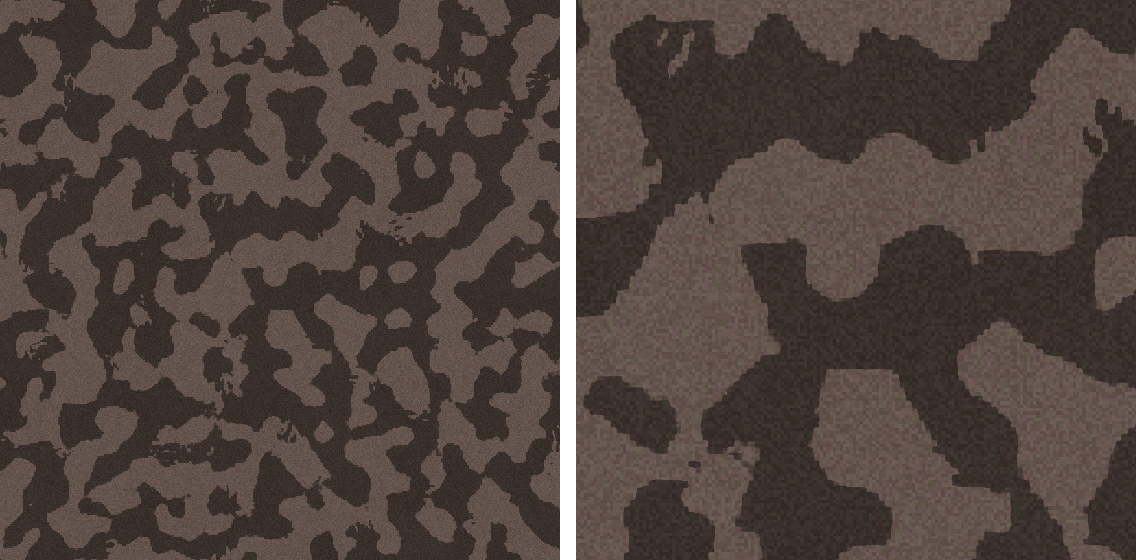
Left: the whole. Right: its middle third, enlarged.
Give the GLSL for this pattern, as a three.js fragment shader.

```glsl
// Two-tone woven camouflage: warped gradient noise is cut at a threshold
// into rounded blotches, with edges stepped on a thread grid, frayed in
// small ragged patches, and covered with fine coloured yarn grain.

varying vec2 vUv;

const vec3 DARK_CLOTH = vec3(0.222, 0.186, 0.170);
const vec3 LIGHT_CLOTH = vec3(0.390, 0.327, 0.300);
const float BLOTCH_FREQ = 15.0;     // blotch cells across the canvas
const float DETAIL_AMOUNT = 0.38;   // weight of the second octave
const float WARP_FREQ = 11.0;
const float WARP_AMOUNT = 0.018;
const float THRESHOLD = 0.0;        // shifts the share of dark cloth
const float EDGE_SOFTNESS = 0.014;
const float STEP_COUNT = 256.0;     // stepped edge cells across
const float YARN_COUNT = 512.0;     // grain cells across
const float FRAY_AMOUNT = 0.60;
const float ROUGHNESS = 0.07;
const float GRAIN_AMOUNT = 0.076;
const float TINT_AMOUNT = 0.036;
const float TWILL_AMOUNT = 0.005;
const float MOTTLE_AMOUNT = 0.014;

vec2 hash2(vec2 p) {
  vec3 q = fract(vec3(p.xyx) * vec3(0.1031, 0.1030, 0.0973));
  q += dot(q, q.yzx + 33.33);
  return fract((q.xx + q.yz) * q.zy);
}

vec2 gradientAt(vec2 cell) {
  return normalize(hash2(cell) * 2.0 - 1.0 + 0.0001);
}

// Gradient noise, roughly -0.7 to 0.7
float noise(vec2 p) {
  vec2 i = floor(p);
  vec2 f = p - i;
  vec2 u = f * f * f * (f * (f * 6.0 - 15.0) + 10.0);
  vec2 e = vec2(1.0, 0.0);
  float a = dot(gradientAt(i), f);
  float b = dot(gradientAt(i + e), f - e);
  float c = dot(gradientAt(i + e.yx), f - e.yx);
  float d = dot(gradientAt(i + 1.0), f - 1.0);
  return mix(mix(a, b, u.x), mix(c, d, u.x), u.y);
}

// Snap to the thread grid with a short smooth ramp between cells
vec2 snapToThreads(vec2 p) {
  vec2 cell = floor(p * STEP_COUNT);
  vec2 f = p * STEP_COUNT - cell;
  return (cell + smoothstep(0.2, 0.8, f)) / STEP_COUNT;
}

// Rounded blotches from two warped octaves, turned off the noise lattice
float blotches(vec2 p) {
  vec2 warp = vec2(noise(p * WARP_FREQ + 31.7), noise(p * WARP_FREQ + 74.3));
  vec2 q = (p + WARP_AMOUNT * warp) * BLOTCH_FREQ;
  vec2 turned = mat2(0.8, 0.6, -0.6, 0.8) * q;
  return noise(q + 12.4) + DETAIL_AMOUNT * noise(turned * 1.9 + 57.1);
}

// Ragged specks along either thread direction, in small scattered patches
float fray(vec2 p) {
  float across = noise(p * vec2(60.0, 125.0) + 9.3);
  float upright = noise(p * vec2(125.0, 60.0) + 43.8);
  float direction = smoothstep(-0.05, 0.05, noise(p * 9.0 + 88.2));
  float patches = smoothstep(0.20, 0.42, noise(p * 15.0 + 140.6));
  return patches * mix(across, upright, direction);
}

void main() {
  // Camouflage field cut into two cloth tones
  vec2 thread = snapToThreads(vUv);
  float rough = ROUGHNESS * noise(thread * 105.0 + 21.5);
  float field = blotches(thread) + FRAY_AMOUNT * fray(thread) + rough;
  float light = smoothstep(-EDGE_SOFTNESS, EDGE_SOFTNESS, field - THRESHOLD);
  vec3 color = mix(DARK_CLOTH, LIGHT_CLOTH, light);

  // Yarn grain: brightness and a green to red tint per yarn
  vec2 yarn = floor(vUv * YARN_COUNT);
  vec2 grain = hash2(yarn + 5.0) - 0.5;
  float strength = mix(0.75, 1.0, light);
  color += strength * GRAIN_AMOUNT * grain.x;
  color += strength * TINT_AMOUNT * grain.y * vec3(-0.4, 1.0, -0.5);

  // Faint diagonal twill and broad wear
  float twill = abs(fract((vUv.x + vUv.y) * YARN_COUNT / 4.0) - 0.5) * 4.0 - 1.0;
  color += TWILL_AMOUNT * twill;
  color += MOTTLE_AMOUNT * (noise(vUv * 6.0 + 63.0) + 0.6 * noise(vUv * 40.0));

  gl_FragColor = vec4(color, 1.0);
}
```
